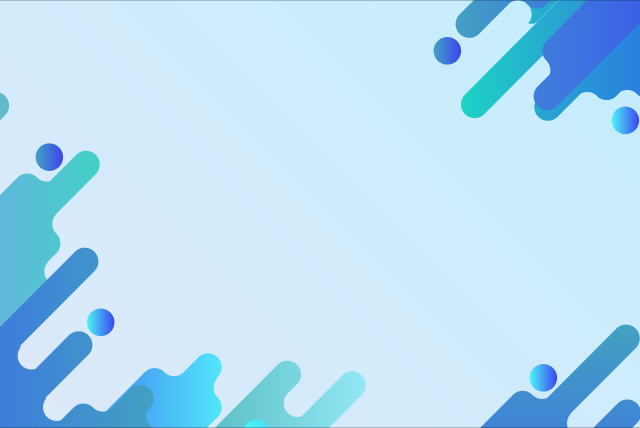
Give the GLSL for this background, as a Shadertoy shader.

```glsl
// Pale blue backdrop framed by rounded diagonal gradient stripes and small discs.

const vec2 GRID = vec2(48.0, 32.0);  // canvas size in grid units
const float R = 1.03;                // half width of a stripe

const vec3 CYAN   = vec3(0.31, 0.96, 0.97);
const vec3 TEAL   = vec3(0.26, 0.63, 0.76);
const vec3 BLUE   = vec3(0.24, 0.49, 0.86);
const vec3 INDIGO = vec3(0.23, 0.27, 0.94);

// Offset from a tip: x runs along the stripe, y across it (positive = upper left)
vec2 stripeFrame(vec2 p, vec2 tip, float dir) {
    vec2 d = p - tip;
    return vec2(dir * (d.x + d.y), d.y - d.x) * 0.70710678;
}

// Endless stripe with one round end at the origin
float roundEnd(vec2 q, float r) {
    return length(vec2(max(q.x, 0.0), q.y)) - r;
}

// Stripe; dir = 1 points up right, dir = -1 points down left
float bar(vec2 p, vec2 tip, float dir) {
    return roundEnd(stripeFrame(p, tip, dir), R);
}

// Short stripe that flows through a hollow into its longer neighbour
float ledge(vec2 p, vec2 tip, float dir, float side) {
    vec2 q = stripeFrame(p, tip, dir);
    float web = roundEnd(q - vec2(1.3, 0.7 * side) * R, 0.7 * R);
    float hollow = length(q - vec2(2.0 * R, 0.0)) - R;
    return min(roundEnd(q, R), max(web, -hollow));
}

// Round bottomed gap between two longer stripes
float gap(vec2 p, vec2 tip, float dir) {
    return min(ledge(p, tip, dir, 1.0), ledge(p, tip, dir, -1.0));
}

vec3 ramp(float x, float x0, float x1, vec3 a, vec3 b) {
    return mix(a, b, clamp((x - x0) / (x1 - x0), 0.0, 1.0));
}

void paint(inout vec3 col, vec3 ink, float d, float px) {
    col = mix(col, ink, clamp(0.5 - d / px, 0.0, 1.0));
}

void disc(inout vec3 col, vec2 p, vec2 c, vec3 left, vec3 right, float px) {
    paint(col, ramp(p.x, c.x - R, c.x + R, left, right), length(p - c) - R, px);
}

vec3 backdrop(vec2 p) {
    float t = (p.x + p.y) / (GRID.x + GRID.y);
    vec3 col = mix(vec3(0.87, 0.915, 0.98), vec3(0.765, 0.93, 0.992), t);
    return col + 0.012 * (abs(fract(t * 5.0 + 0.9) - 0.5) - 0.25);
}

void mainImage(out vec4 fragColor, in vec2 fragCoord) {
    vec2 p = fragCoord / iResolution.xy * GRID;
    float px = GRID.x / iResolution.x;
    vec3 col = backdrop(p);
    float d;

    // Upper right: wavy back layer, teal stripe, blue stripe, deep blue front
    d = bar(p, vec2(41.1, 24.0), -1.0);
    d = min(d, ledge(p, vec2(45.5, 25.55), -1.0, 1.0));
    d = min(d, ledge(p, vec2(48.5, 25.7), -1.0, 1.0));
    paint(col, ramp(p.x, 40.0, 48.0, vec3(0.16, 0.66, 0.82), vec3(0.16, 0.50, 0.87)), d, px);

    d = min(bar(p, vec2(35.6, 24.2), -1.0), ledge(p, vec2(40.3, 32.4), -1.0, -1.0));
    paint(col, ramp(p.x, 34.6, 43.8, vec3(0.11, 0.83, 0.77), vec3(0.17, 0.60, 0.83)), d, px);

    d = min(bar(p, vec2(35.2, 30.2), -1.0), ledge(p, vec2(40.3, 32.4), -1.0, 1.0));
    paint(col, ramp(p.x, 34.2, 41.2, TEAL, BLUE), d, px);

    d = min(bar(p, vec2(41.05, 24.8), -1.0), ledge(p, vec2(41.7, 28.2), -1.0, -1.0));
    paint(col, ramp(p.x, 40.0, 48.0, vec3(0.25, 0.50, 0.86), vec3(0.23, 0.38, 0.90)), d, px);

    // Left: teal cluster and the small end above it
    d = min(bar(p, vec2(6.45, 19.7), 1.0), ledge(p, vec2(2.05, 18.0), 1.0, -1.0));
    d = min(d, ledge(p, vec2(3.5, 13.8), 1.0, 1.0));
    d = min(d, ledge(p, vec2(2.9, 10.25), 1.0, 1.0));
    paint(col, ramp(p.x, 0.0, 7.5, vec3(0.38, 0.72, 0.86), vec3(0.26, 0.82, 0.78)), d, px);
    paint(col, vec3(0.38, 0.73, 0.79), bar(p, vec2(-0.35, 24.1), 1.0), px);

    // Lower left: cyan cluster behind the blue one
    d = min(bar(p, vec2(15.6, 4.55), 1.0), ledge(p, vec2(11.6, 3.45), 1.0, -1.0));
    d = min(d, ledge(p, vec2(15.6, 1.55), 1.0, 1.0));
    paint(col, ramp(p.x, 10.3, 16.6, vec3(0.28, 0.65, 0.97), vec3(0.32, 0.90, 0.97)), d, px);

    d = min(bar(p, vec2(6.35, 12.45), 1.0), gap(p, vec2(0.9, 3.95), 1.0));
    d = min(d, min(bar(p, vec2(5.9, 6.2), 1.0), gap(p, vec2(2.8, 0.1), 1.0)));
    d = min(d, ledge(p, vec2(6.25, 0.8), 1.0, -1.0));
    d = min(d, min(bar(p, vec2(10.5, 2.2), 1.0), ledge(p, vec2(10.5, -0.5), 1.0, 1.0)));
    paint(col, ramp(p.x, 0.0, 11.5, BLUE, TEAL), d, px);

    // Bottom: pale teal pair
    d = min(bar(p, vec2(21.55, 4.0), 1.0), gap(p, vec2(20.85, 0.4), 1.0));
    d = min(d, bar(p, vec2(26.4, 3.2), 1.0));
    paint(col, ramp(p.x, 16.5, 27.5, vec3(0.37, 0.76, 0.79), vec3(0.58, 0.91, 0.96)), d, px);

    // Lower right: cluster shaded from top to bottom
    d = min(bar(p, vec2(46.95, 6.7), 1.0), ledge(p, vec2(39.2, 1.75), 1.0, -1.0));
    d = min(d, min(gap(p, vec2(42.1, -1.1), 1.0), bar(p, vec2(47.05, 1.1), 1.0)));
    paint(col, ramp(p.y, -0.5, 7.5, vec3(0.25, 0.51, 0.84), TEAL), d, px);

    // Discs
    disc(col, p, vec2(33.55, 28.2), TEAL, INDIGO, px);
    disc(col, p, vec2(3.7, 20.25), TEAL, INDIGO, px);
    disc(col, p, vec2(46.9, 23.0), CYAN, INDIGO, px);
    disc(col, p, vec2(7.55, 7.9), CYAN, INDIGO, px);
    disc(col, p, vec2(40.75, 3.75), CYAN, INDIGO, px);
    disc(col, p, vec2(19.25, -0.4), CYAN, vec3(0.28, 0.86, 0.97), px);

    // Hairline along the top and bottom rims
    float rim = min(p.y, GRID.y - p.y);
    col *= 1.0 - 0.22 * (1.0 - smoothstep(0.03, 0.09, rim));
    fragColor = vec4(col, 1.0);
}
```
